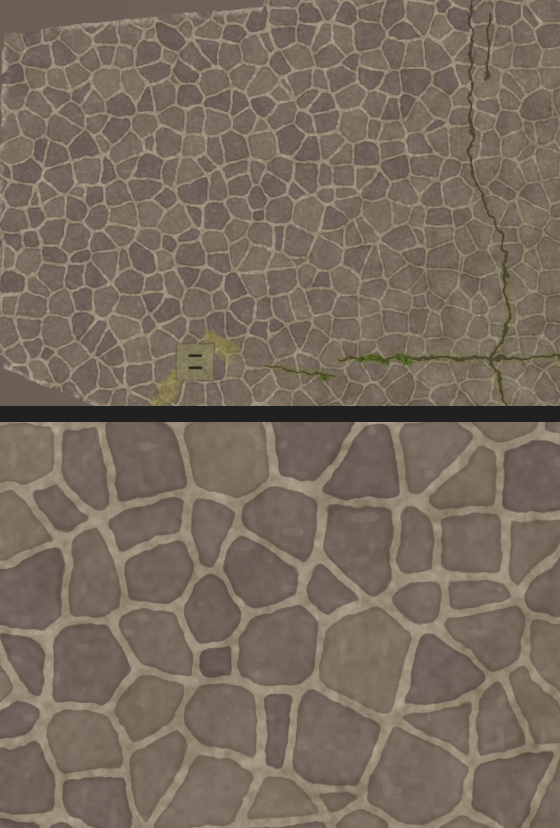
Top: the whole. Bottom: its middle third, enlarged.
This texture is drawn by a WebGL 1 fragment shader. Its source:

```glsl
precision highp float;
uniform vec2 u_resolution;

float hash(vec2 p) {
  vec3 q = fract(vec3(p.xyx) * 0.1031);
  q += dot(q, q.yzx + 33.33);
  return fract((q.x + q.y) * q.z);
}

float noise(vec2 p) {
  vec2 i = floor(p), f = fract(p);
  f = f * f * (3.0 - 2.0 * f);
  return mix(mix(hash(i), hash(i + vec2(1, 0)), f.x),
             mix(hash(i + vec2(0, 1)), hash(i + 1.0), f.x), f.y);
}

float fbm(vec2 p) {
  float sum = 0.0, amp = 0.5;
  for (int i = 0; i < 4; i++) {
    sum += amp * noise(p);
    p = mat2(1.6, 1.2, -1.2, 1.6) * p + 7.3;
    amp *= 0.5;
  }
  return sum;
}

float segment(vec2 p, vec2 a, vec2 b) {
  vec2 d = b - a;
  return length(p - a - d * clamp(dot(p - a, d) / dot(d, d), 0.0, 1.0));
}

float box(vec2 p, vec2 halfSize) {
  vec2 d = abs(p) - halfSize;
  return length(max(d, 0.0)) + min(max(d.x, d.y), 0.0);
}

// Jittered stone centre with a random weight in z
vec3 stoneSeed(vec2 cell) {
  vec2 jitter = vec2(hash(cell + 11.0), hash(cell + 47.0));
  return vec3(cell + 0.08 + 0.84 * jitter, 0.42 * hash(cell + 83.0));
}

// Weighted Voronoi: x = rounded distance to the joint, yz = stone centre
vec3 paving(vec2 p) {
  vec2 home = floor(p);
  vec3 own = vec3(0.0);
  float best = 100.0, sum = 0.0;
  for (int j = -2; j <= 2; j++) for (int i = -2; i <= 2; i++) {
    vec3 s = stoneSeed(home + vec2(i, j));
    float d = dot(p - s.xy, p - s.xy) - s.z;
    if (d < best) { best = d; own = s; }
  }
  for (int j = -2; j <= 2; j++) for (int i = -2; i <= 2; i++) {
    vec3 s = stoneSeed(home + vec2(i, j));
    float gap = length(s.xy - own.xy);
    float d = dot(p - s.xy, p - s.xy) - s.z;
    if (gap > 0.001) sum += exp(-26.0 * (d - best) / (2.0 * gap));
  }
  return vec3(-log(sum) / 26.0, own.xy);
}

void main() {
  vec2 p = gl_FragCoord.xy / u_resolution.y;
  float px = 1.0 / u_resolution.y;
  vec2 wobble = vec2(fbm(p * 38.0), fbm(p * 38.0 + 50.0)) - 0.47;
  float grain = fbm(p * 150.0) - 0.47;
  float blotch = fbm(p * 30.0 + 9.0) - 0.47;
  float damp = smoothstep(0.85, 1.45, p.x + 0.75 * (1.0 - p.y) - 0.25 + 0.3 * (fbm(p * 5.0) - 0.5));

  // Stones and mortar
  vec3 stone = paving(p * 18.0 + wobble * 0.22);
  float tone = hash(floor(stone.yz * 37.0));
  float warm = hash(floor(stone.yz * 53.0) + 5.0);
  vec3 slab = mix(vec3(0.415, 0.367, 0.343), vec3(0.505, 0.45, 0.39), tone * (0.55 + 0.45 * warm));
  slab = mix(slab, vec3(0.475, 0.432, 0.365), 0.5 * damp);
  slab += grain * 0.09 + blotch * mix(0.06, 0.13, damp);
  slab -= 0.045 * (1.0 - smoothstep(0.06, 0.16, stone.x));
  vec3 mortar = mix(vec3(0.59, 0.538, 0.461), vec3(0.54, 0.505, 0.415), damp);
  mortar += grain * 0.2 + blotch * 0.12;
  float joint = 0.06 + 0.05 * blotch - 0.012 * damp;
  float soft = 18.0 * px;
  vec3 color = mix(mortar, slab, smoothstep(joint - soft, joint + soft, stone.x));
  color += smoothstep(0.82, 0.9, noise(p * 85.0)) * 0.035;

  // Cracks and moss
  vec2 q = p + wobble * 0.03;
  float crack = segment(q, vec2(1.16, 1.0), vec2(1.16, 0.57));
  crack = min(crack, segment(q, vec2(1.205, 0.97), vec2(1.2, 0.8)));
  crack = min(crack, segment(q, vec2(1.16, 0.57), vec2(1.24, 0.41)));
  crack = min(crack, segment(q, vec2(1.24, 0.41), vec2(1.255, 0.21)));
  crack = min(crack, segment(q, vec2(1.255, 0.21), vec2(1.21, 0.12)));
  crack = min(crack, segment(q, vec2(1.21, 0.12), vec2(1.24, 0.0)));
  float ledge = segment(q, vec2(0.83, 0.117), vec2(1.4, 0.12));
  ledge = min(ledge, segment(q, vec2(0.65, 0.1), vec2(0.83, 0.075)) + 0.001);
  crack = min(crack, ledge);
  float low = 1.0 - smoothstep(0.15, 0.55, p.y);
  color = mix(color, vec3(0.46, 0.45, 0.25), 0.6 * low * (1.0 - smoothstep(0.0, 0.016, crack)));
  color = mix(color, vec3(0.25, 0.23, 0.16), 0.8 * (1.0 - smoothstep(0.001, 0.002 + 1.5 * px, crack)));
  for (int i = 0; i < 9; i++) {
    float k = float(i);
    vec2 tuft = vec2(0.84 + 0.21 * hash(vec2(k, 3.0)), 0.108 + 0.012 * hash(vec2(k, 8.0)));
    if (i == 0) tuft = vec2(0.797, 0.07);
    float d = length((p - tuft + wobble * 0.025) * vec2(0.8, 1.2)) - 0.004 - 0.006 * hash(vec2(k, 6.0));
    color = mix(color, vec3(0.29, 0.35, 0.13) + grain * 0.3, 0.9 * (1.0 - smoothstep(-px, 2.0 * px, d)));
  }

  // Yellow lichen and drain cover
  float lichen = min(segment(q, vec2(0.39, 0.02), vec2(0.44, 0.07)), segment(q, vec2(0.52, 0.17), vec2(0.57, 0.14)));
  color = mix(color, vec3(0.55, 0.51, 0.29) + grain * 0.2, 0.75 * (1.0 - smoothstep(0.008, 0.03, lichen - blotch * 0.04)));
  vec2 c = p - vec2(0.481, 0.108);
  float cover = box(c + wobble * 0.004, vec2(0.042, 0.041)) - 0.003;
  color = mix(color, vec3(0.35, 0.32, 0.22), 0.6 * (1.0 - smoothstep(0.0, 0.006, abs(cover))));
  color = mix(color, vec3(0.50, 0.47, 0.35) + grain * 0.15 + blotch * 0.1, 1.0 - smoothstep(-px, px, cover));
  float slots = box(vec2(c.x, abs(c.y - 0.001) - 0.015), vec2(0.016, 0.003));
  color = mix(color, vec3(0.15, 0.13, 0.1), 1.0 - smoothstep(-px, px, slots));

  // Ragged pale rim and plain ground outside the paving
  float top = 0.915 + 0.14 * p.x - 0.055 * p.x * p.x + 0.05 * smoothstep(0.64, 0.67, p.x);
  float inside = min(top - p.y, p.y - 0.095 + 0.4 * p.x);
  inside = min(inside, p.x - 0.012 + 0.035 * (1.0 - p.y)) + wobble.x * 0.012;
  float rim = (1.0 - smoothstep(0.004, 0.02, inside + blotch * 0.03)) * smoothstep(-0.1, 0.1, blotch + 0.05);
  color = mix(color, vec3(0.66, 0.61, 0.54) + grain * 0.35, 0.8 * rim);
  vec3 ground = vec3(0.425, 0.377, 0.338) + 0.02 * (p.x - 0.3);
  color = mix(ground, color, smoothstep(-px, px, inside));
  gl_FragColor = vec4(clamp(color, 0.0, 1.0), 1.0);
}
```
